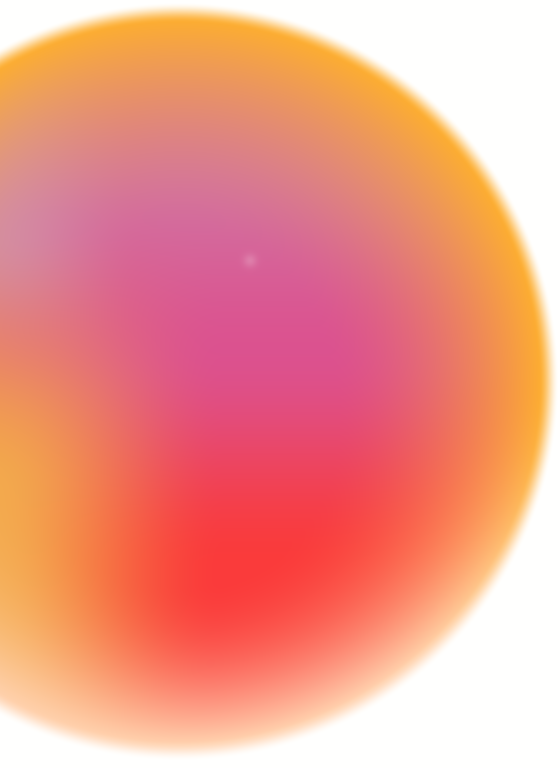
Write a Shadertoy shader that draws this background.

```glsl
// A soft-edged glowing disc: lilac to red inside, amber and peach at the rim.

const vec3 WHITE   = vec3(1.0, 1.0, 0.995);
const vec3 LILAC   = vec3(0.82, 0.45, 0.63);
const vec3 MAUVE   = vec3(0.82, 0.54, 0.66);
const vec3 MAGENTA = vec3(0.86, 0.32, 0.56);
const vec3 RED     = vec3(0.98, 0.23, 0.23);
const vec3 AMBER   = vec3(0.95, 0.66, 0.30);
const vec3 ORANGE  = vec3(0.99, 0.68, 0.19);
const vec3 PEACH   = vec3(1.0, 0.82, 0.68);

const vec2 DISC_CENTER = vec2(0.234, 0.503);
const float DISC_RADIUS = 0.482;

// Smooth ramp from 0 at a to 1 at b; a may exceed b.
float ramp(float a, float b, float x) {
    float t = clamp((x - a) / (b - a), 0.0, 1.0);
    return t * t * (3.0 - 2.0 * t);
}

// Vertical gradient of the interior, with tints on the left side.
vec3 coreColor(vec2 q) {
    vec3 color = mix(MAGENTA, LILAC, ramp(0.05, 0.62, q.y));
    color = mix(color, RED, ramp(0.1, -0.5, q.y));
    color = mix(color, MAUVE, ramp(-0.1, -0.5, q.x) * ramp(0.0, 0.4, q.y));
    float amberGlow = ramp(0.12, -0.5, q.x) * ramp(0.5, -0.3, q.y);
    return mix(color, AMBER, amberGlow);
}

// Rim strength: broad at the top and right, narrower below and upper left.
float rimWeight(vec2 q, float r) {
    float start = mix(0.58, 0.4, ramp(-0.8, 0.2, q.y));
    start += 0.15 * ramp(-0.1, -0.5, q.x) * ramp(0.0, 0.4, q.y);
    return pow(clamp((r - start) / (0.98 - start), 0.0, 1.0), 1.6);
}

vec3 rimColor(vec2 q) {
    return mix(ORANGE, PEACH, ramp(0.0, -0.85, q.y));
}

// Soft round spot with a gaussian profile.
float spot(vec2 q, vec2 center, float radius) {
    vec2 d = (q - center) / radius;
    return exp(-dot(d, d));
}

void mainImage(out vec4 fragColor, in vec2 fragCoord) {
    // Disc space: unit circle around the origin
    vec2 q = (fragCoord / iResolution.y - DISC_CENTER) / DISC_RADIUS;
    float r = length(q);

    // Interior, rim and small highlight
    vec3 color = mix(coreColor(q), rimColor(q), rimWeight(q, r));
    color = mix(color, WHITE, 0.18 * spot(q, vec2(0.19, 0.327), 0.018));

    // Blurred outline over the white ground
    color = mix(color, WHITE, ramp(0.97, 1.025, r));
    fragColor = vec4(color, 1.0);
}
```
